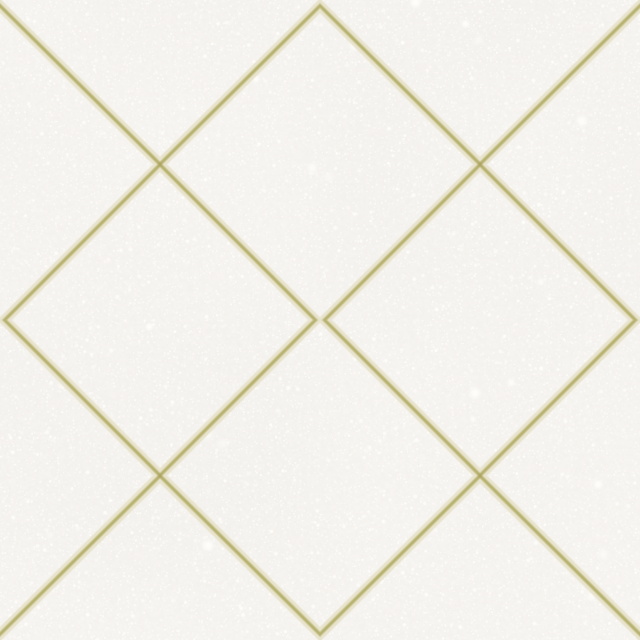
A WebGL 1 fragment shader for this pattern:

```glsl
precision highp float;

uniform vec2 u_resolution;

float hash(vec2 p) {
  return fract(sin(dot(p, vec2(127.1, 311.7))) * 43758.5453);
}

float valueNoise(vec2 p) {
  vec2 cell = floor(p);
  vec2 f = fract(p);
  f = f * f * (3.0 - 2.0 * f);
  return mix(mix(hash(cell), hash(cell + vec2(1.0, 0.0)), f.x),
             mix(hash(cell + vec2(0.0, 1.0)), hash(cell + 1.0), f.x), f.y);
}

// Soft round flecks, one per grid cell, kept with the given probability
float flecks(vec2 p, float density, float maxRadius, float softness) {
  vec2 cell = floor(p);
  float light = 0.0;
  for (int j = -1; j <= 1; j++) {
    for (int i = -1; i <= 1; i++) {
      vec2 id = cell + vec2(float(i), float(j));
      vec2 centre = id + vec2(hash(id + 3.7), hash(id + 19.3));
      float radius = maxRadius * mix(0.45, 1.0, hash(id + 41.9));
      float present = step(hash(id + 67.1), density);
      float spot = 1.0 - smoothstep(radius * (1.0 - softness), radius, length(p - centre));
      light = max(light, spot * present * mix(0.35, 1.0, hash(id + 83.3)));
    }
  }
  return light;
}

// Distance to the diamond outlines, folded into a quarter of one tile
float latticeDistance(vec2 p) {
  float diamond = abs(p.x + p.y - 0.2428);
  float zigzag = abs(p.y - 0.99 * p.x - 0.2435);
  return min(diamond, zigzag) * 0.7071;
}

float band(float d, float inner, float outer, float pixel) {
  return 1.0 - smoothstep(inner - 0.5 * pixel, outer + 0.5 * pixel, d);
}

void main() {
  vec2 uv = gl_FragCoord.xy / u_resolution;
  float pixel = 1.0 / min(u_resolution.x, u_resolution.y);

  // Speckled paper: fine grain, small flecks and a few wide glints
  float grain = valueNoise(uv * 260.0) - 0.5;
  float cloud = valueNoise(uv * 5.0 + 7.0) - 0.5;
  float sparkle = 0.75 * flecks(uv * 170.0, 0.5, 0.5, 0.8);
  sparkle = max(sparkle, 0.9 * flecks(uv * 75.0 + 31.0, 0.22, 0.36, 0.7));
  sparkle = max(sparkle, flecks(uv * 24.0 + 57.0, 0.06, 0.32, 0.9));
  vec3 color = vec3(0.962, 0.953, 0.938) + 0.012 * grain + 0.008 * cloud;
  color = mix(color, vec3(0.998, 0.996, 0.985), sparkle);

  // Two diamonds across, mirrored about the middle row
  vec2 p = vec2(abs(mod(uv.x, 0.5) - 0.25), abs(uv.y - 0.5));
  float d = latticeDistance(p);
  color = mix(color, vec3(0.91, 0.89, 0.80), band(d, 0.0070, 0.0092, pixel));
  color = mix(color, vec3(0.72, 0.70, 0.44), band(d, 0.0012, 0.0040, pixel));

  // Darker knot where the lines cross
  float knot = band(length(p - vec2(0.0, 0.2433)), 0.001, 0.005, pixel);
  color = mix(color, vec3(0.66, 0.61, 0.36), 0.7 * knot);

  gl_FragColor = vec4(color, 1.0);
}
```
